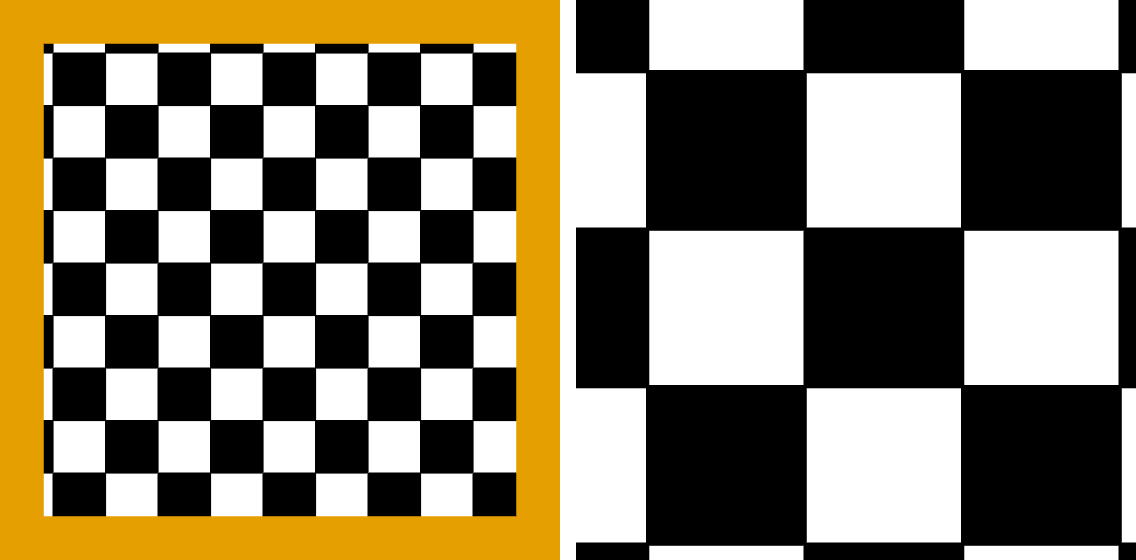
Left, the full canvas; right, a detail of the centre.
Reproduce this pattern procedurally as a WebGL 2 fragment shader.

```glsl
#version 300 es
precision highp float;

uniform vec2 u_resolution;
out vec4 fragColor;

const vec3 BORDER_COLOR = vec3(0.902, 0.624, 0.0);
const vec3 DARK_COLOR = vec3(0.0);
const vec3 LIGHT_COLOR = vec3(1.0);

// Lengths as fractions of the canvas
const float UNIT = 1.0 / 512.0;
const float BORDER_WIDTH = 40.0 * UNIT;
const float CELL_SIZE = 48.0 * UNIT;
const float LINE_WIDTH = 1.0 * UNIT;
const vec2 GRID_ORIGIN = vec2(48.5, 463.5) * UNIT;

// Signed distance to a centred square, negative inside
float squareDistance(vec2 p, float halfSize) {
    vec2 d = abs(p) - halfSize;
    return length(max(d, 0.0)) + min(max(d.x, d.y), 0.0);
}

// Distance to the nearest grid line, positive in light cells
float checkerDistance(vec2 p) {
    vec2 cell = p / CELL_SIZE;
    vec2 index = floor(cell);
    vec2 edge = 0.5 - abs(fract(cell) - 0.5);
    float parity = mod(index.x + index.y, 2.0);
    // The cell right of and below the origin is dark
    float side = parity > 0.5 ? -1.0 : 1.0;
    return side * min(edge.x, edge.y) * CELL_SIZE;
}

// Antialiased coverage over one pixel
float coverage(float dist, float pixel) {
    return clamp(dist / pixel + 0.5, 0.0, 1.0);
}

void main() {
    float pixel = 1.0 / min(u_resolution.x, u_resolution.y);
    vec2 uv = (gl_FragCoord.xy - 0.5 * u_resolution) * pixel + 0.5;

    // Checkerboard, with the dark grid lines trimming each light cell
    float light = checkerDistance(uv - GRID_ORIGIN) - 0.5 * LINE_WIDTH;
    vec3 color = mix(DARK_COLOR, LIGHT_COLOR, coverage(light, pixel));

    // Plain border around the board
    float border = squareDistance(uv - 0.5, 0.5 - BORDER_WIDTH);
    color = mix(color, BORDER_COLOR, coverage(border, pixel));

    fragColor = vec4(color, 1.0);
}
```
